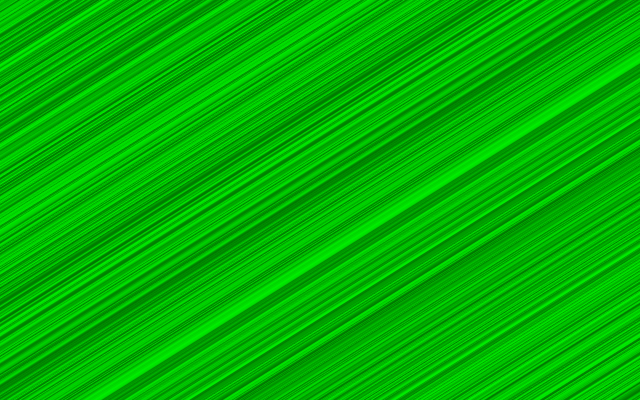
This background is drawn by a Shadertoy shader. Its source:

```glsl
// Fine diagonal streaks in shades of pure green, like brushed fibre.
// Layers of irregular one-dimensional cells, each a ramp between opposed shades,
// are summed across the streaks; one narrow fold runs through the lower half.

float hash(float n) {
    return fract(sin(n * 127.1 + 3.7) * 43758.5);
}

// Left border of a cell, shifted at random
float cellEdge(float cell, float seed) {
    return cell + 0.75 * hash(cell + seed);
}

// Cells of uneven width, each ramping from a random value toward its opposite
float streakCells(float x, float seed) {
    float cell = floor(x);
    if (x < cellEdge(cell, seed)) cell -= 1.0;
    float left = cellEdge(cell, seed);
    float right = cellEdge(cell + 1.0, seed);
    float start = 2.0 * hash(cell + seed + 0.31) - 1.0;
    float drift = 2.0 * hash(cell + seed + 0.67) - 1.0;
    return mix(start, 0.4 * drift - 0.6 * start, (x - left) / (right - left));
}

// Green level at a signed distance across the streaks
float streakLevel(float across) {
    float sum = 0.0;
    float frequency = 26.0;
    float weight = 0.62;
    for (int layer = 0; layer < 4; layer++) {
        sum += weight * streakCells(across * frequency, 41.3 * float(layer + 1));
        frequency *= 1.95;
        weight *= 1.4;
    }

    // Fold: bright crest above, dark trough below, calmer streaks
    float d = (across + 0.135) / 0.02;
    sum *= 1.0 - 0.5 * exp(-0.8 * d * d);
    sum += 1.6 * d * exp(-d * d);

    // Soft limit keeps the shades between dark and vivid green
    return 0.702 + 0.265 * sum / sqrt(1.0 + sum * sum);
}

void mainImage(out vec4 fragColor, in vec2 fragCoord) {
    vec2 p = fragCoord / iResolution.y;
    float across = dot(p, normalize(vec2(-1.0, 1.6)));

    // Average several samples over most of a pixel to smooth the edges
    float green = 0.0;
    for (int i = 0; i < 6; i++) {
        float offset = 0.8 * ((float(i) + 0.5) / 6.0 - 0.5);
        green += streakLevel(across + offset / iResolution.y) / 6.0;
    }
    fragColor = vec4(0.0, green, 0.0, 1.0);
}
```
